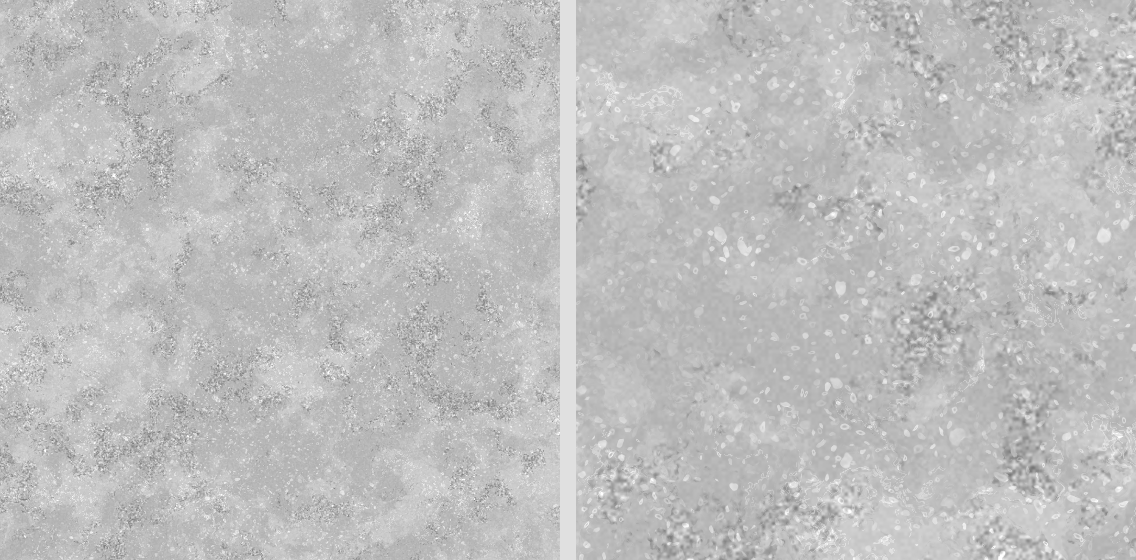
Left, the full canvas; right, a detail of the centre.
Write a Shadertoy shader that draws this texture.

```glsl
float hash(vec2 p) {
    vec3 q = fract(p.xyx * 0.1031);
    q += dot(q, q.yzx + 33.33);
    return fract((q.x + q.y) * q.z);
}

float noise(vec2 p) {
    vec2 i = floor(p), f = fract(p);
    f = f * f * (3.0 - 2.0 * f);
    return mix(mix(hash(i), hash(i + vec2(1, 0)), f.x),
               mix(hash(i + vec2(0, 1)), hash(i + vec2(1, 1)), f.x), f.y);
}

// Rough fractal noise, centred on 0.5
float fbm(vec2 p) {
    float sum = 0.0, gain = 0.38;
    for (int i = 0; i < 6; i++) {
        sum += gain * noise(p);
        p = mat2(1.6, 1.2, -1.2, 1.6) * p + 17.3;
        gain *= 0.66;
    }
    return sum;
}

// One jittered chip per cell: small bent ellipses, some of them hollow
float chips(vec2 uv, float scale, float density, float seed) {
    vec2 p = mat2(0.8, 0.6, -0.6, 0.8) * uv * scale + seed;
    vec2 cell = floor(p);
    if (hash(cell + 3.7) > density) return 0.0;
    vec2 d = fract(p) - 0.5;
    d -= 0.4 * (vec2(hash(cell + 11.1), hash(cell + 23.9)) - 0.5);
    float angle = 6.2832 * hash(cell + 31.3);
    d = mat2(cos(angle), sin(angle), -sin(angle), cos(angle)) * d;
    d.y *= 1.0 + 1.3 * hash(cell + 47.2);
    float radius = mix(0.14, 0.3, hash(cell + 59.6));
    float dist = length(d) + 0.16 * (noise(p * 5.0) - 0.5);
    float blur = 0.03 + 0.45 * scale / iResolution.y;
    float body = 1.0 - smoothstep(radius - blur, radius + blur, dist);
    float hollow = 1.0 - smoothstep(0.0, radius * 0.6, dist);
    body *= 1.0 - 0.9 * hollow * step(0.55, hash(cell + 71.5));
    return body * mix(0.3, 1.0, hash(cell + 83.4));
}

void mainImage(out vec4 fragColor, in vec2 fragCoord) {
    vec2 uv = fragCoord / iResolution.y;

    // Ragged pale patches, stretched along the rising diagonal
    vec2 diagonal = vec2(dot(uv, vec2(0.8, 0.6)) * 0.75, dot(uv, vec2(-0.6, 0.8)));
    vec2 warp = vec2(fbm(uv * 14.0 + 5.2), fbm(uv * 14.0 + 41.8)) - 0.5;
    float cloud = fbm(diagonal * 11.0 + warp * 1.6 + 9.0);
    float mottle = fbm(uv * 38.0 + warp * 2.0 + 63.0);
    float tone = 0.712 + 0.046 * smoothstep(0.45, 0.63, cloud);
    tone += 0.036 * smoothstep(0.51, 0.59, mottle + 0.5 * (cloud - 0.5));
    tone += 0.03 * (fbm(uv * 5.0 + 90.0) - 0.5);

    // Dark pitted clusters of fine grit
    float zone = smoothstep(0.4, 0.58, fbm(uv * 9.0 + 130.0));
    float pits = zone * smoothstep(0.51, 0.61, fbm(uv * 30.0 + warp * 3.0 + 151.0));
    float grit = noise(uv * 360.0) * 0.5 + noise(uv * 510.0 + 7.0) * 0.5;
    tone += pits * (0.46 * (grit - 0.5) - 0.045);

    // Broken thin pale veins
    float vein = abs(fbm(uv * 22.0 + warp * 2.5 + 201.0) - 0.5);
    float broken = smoothstep(0.51, 0.63, fbm(uv * 18.0 + 233.0));
    tone += 0.085 * broken * (1.0 - smoothstep(0.004, 0.025, vein));

    // Scattered chips, thicker near the pits
    float crowd = smoothstep(0.38, 0.62, fbm(uv * 11.0 + 277.0)) * 0.6 + 0.3 * pits;
    float chip = 0.0;
    for (int i = 0; i < 3; i++) {
        float k = float(i);
        chip = max(chip, chips(uv + warp * 0.01, 66.0 + 34.0 * k, 0.25 + 0.1 * k, 19.7 * k));
    }
    tone += 0.17 * chip * (0.3 + crowd);

    // Fine overall grain
    tone += 0.05 * (noise(uv * 470.0 + 311.0) - 0.5);

    fragColor = vec4(vec3(clamp(tone, 0.0, 1.0)), 1.0);
}
```
